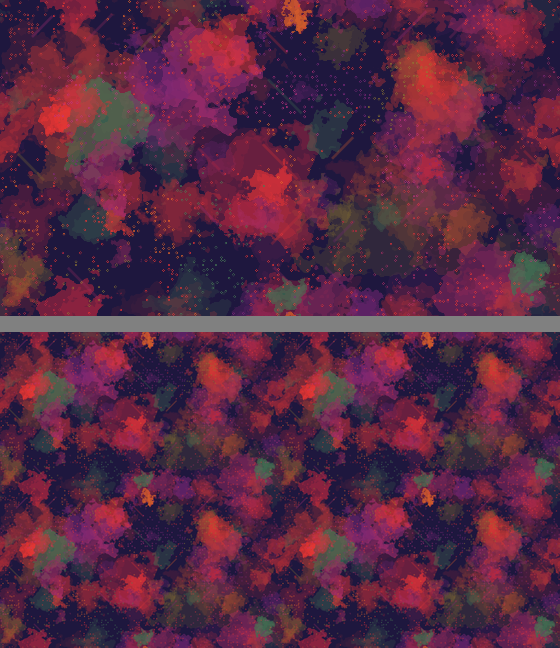
Top: one tile. Bottom: repeated 2 by 2.
Reproduce this texture procedurally as a WebGL 2 fragment shader.

```glsl
#version 300 es
precision highp float;
precision highp int;

uniform vec2 u_resolution;
out vec4 fragColor;

const vec3 NAVY = vec3(0.118, 0.090, 0.245);
const vec3 PALETTE[10] = vec3[10](
    vec3(0.90, 0.20, 0.19), vec3(0.84, 0.19, 0.21),   // reds
    vec3(0.72, 0.15, 0.24), vec3(0.78, 0.22, 0.20),   // crimson, brick
    vec3(0.72, 0.19, 0.48), vec3(0.64, 0.17, 0.38),   // magentas
    vec3(0.48, 0.15, 0.46), vec3(0.90, 0.40, 0.15),   // purple, orange
    vec3(0.54, 0.45, 0.18), vec3(0.27, 0.46, 0.32));  // olive, green
const vec2 GRIDS[4] = vec2[4](vec2(7, 4), vec2(9, 5), vec2(11, 6), vec2(16, 9));
const int LAYERS = 8;

// Three random values per cell; cells wrap at the period
vec3 hash3(vec2 cell, vec2 period, int seed) {
    uvec3 v = uvec3(ivec3(ivec2(floor(mod(cell + 0.5, period))), seed));
    v = v * 1664525u + 1013904223u;
    v.x += v.y * v.z; v.y += v.z * v.x; v.z += v.x * v.y;
    v ^= v >> 16u;
    v.x += v.y * v.z; v.y += v.z * v.x; v.z += v.x * v.y;
    return vec3(v >> 16u) / 65536.0;
}

float corner(vec2 cell, vec2 offset, vec2 period, int seed) {
    float angle = 6.2832 * hash3(cell, period, seed).x;
    return dot(vec2(cos(angle), sin(angle)), offset);
}

// Wrapping gradient noise
float gradientNoise(vec2 p, vec2 period, int seed) {
    vec2 i = floor(p), f = p - i;
    vec2 u = f * f * f * (f * (f * 6.0 - 15.0) + 10.0);
    vec2 e = vec2(1, 0);
    return mix(mix(corner(i, f, period, seed), corner(i + e, f - e, period, seed), u.x),
               mix(corner(i + e.yx, f - e.yx, period, seed),
                   corner(i + 1.0, f - 1.0, period, seed), u.x), u.y);
}

// Displacement that gives the patches their ragged lobes
vec2 raggedWarp(vec2 p, vec2 period, int seed) {
    vec2 sum = vec2(0);
    float freq = 2.0, amp = 0.52;
    for (int k = 0; k < 4; k++) {
        sum += amp * vec2(gradientNoise(p * freq, period * freq, seed + k),
                          gradientNoise(p * freq, period * freq, seed + k + 10));
        freq *= 2.0;
        amp *= 0.58;
    }
    return sum;
}

vec3 pickColour(float h) { return PALETTE[int(h * 10.0)]; }

float disc(vec2 d, float radius, float blur) {
    return 1.0 - smoothstep(-blur, blur, length(d) - radius);
}

// One sheet of translucent patches, each with an inner lighter step
vec3 paintPatches(vec3 col, vec2 uv, vec2 grid, float chance, float opacity, int seed) {
    float blur = grid.y / u_resolution.y;
    vec2 p = uv * grid + raggedWarp(uv * grid, grid, seed);
    for (int n = 0; n < 9; n++) {
        vec2 cell = floor(p) + vec2(n % 3 - 1, n / 3 - 1);
        vec3 h = hash3(cell, grid, seed + 30), k = hash3(cell, grid, seed + 31);
        vec2 centre = cell + h.xy;
        float cluster = gradientNoise(centre / grid * GRIDS[0], GRIDS[0], 5);
        if (h.z > chance * (1.0 + 2.6 * cluster)) continue;
        float radius = mix(0.32, 0.72, k.x);
        float alpha = opacity * mix(0.6, 1.4, k.z);
        vec3 tint = pickColour(k.y);
        vec2 d = p - centre;
        col = mix(col, tint, alpha * disc(d, radius, blur));
        vec2 shift = (k.zx - 0.5) * radius * 0.7;
        col = mix(col, tint * 1.08, 0.5 * alpha * disc(d - shift, radius * 0.6, blur));
    }
    return col;
}

// Faint diagonal bars
vec3 paintStreaks(vec3 col, vec2 uv, vec2 grid) {
    vec2 p = uv * grid, cell = floor(p);
    vec3 h = hash3(cell, grid, 700), k = hash3(cell, grid, 701);
    vec2 d = p - cell - mix(vec2(0.32), vec2(0.68), h.xy);
    d.x *= k.x < 0.5 ? -1.0 : 1.0;
    vec2 along = abs(vec2(d.x + d.y, d.x - d.y)) * 0.7071;
    float blur = 0.7 * grid.y / u_resolution.y;
    vec2 inside = 1.0 - smoothstep(-blur, blur, along - vec2(mix(0.18, 0.42, k.y), 0.021));
    return mix(col, pickColour(k.z), 0.28 * inside.x * inside.y * step(h.z, 0.6));
}

// Tiny hollow diamonds, tinted by region
vec3 paintDiamonds(vec3 col, vec2 uv, vec2 grid) {
    vec2 p = uv * grid, cell = floor(p);
    vec3 h = hash3(cell, grid, 800);
    vec2 place = (cell + 0.5) / grid;
    vec2 region = place * GRIDS[1];
    float density = gradientNoise(region, GRIDS[1], 801);
    if (h.z > 0.18 + 0.30 * density) return col;
    region = floor(region + raggedWarp(region, GRIDS[1], 802));
    vec3 tint = pickColour(pow(hash3(region, GRIDS[1], 803).x, 1.5)) * 1.05;
    vec2 d = abs(p - cell - 0.375 - 0.25 * floor(h.xy * 2.0));
    float blur = 0.4 * grid.y / u_resolution.y;
    float ring = 1.0 - smoothstep(-blur, blur, abs(d.x + d.y - 0.26) - 0.09);
    return mix(col, tint, 0.70 * ring);
}

void main() {
    vec2 uv = gl_FragCoord.xy / u_resolution;
    vec3 col = NAVY;
    for (int i = 0; i < LAYERS; i++) {
        float t = float(i) / float(LAYERS - 1);
        float opacity = mix(0.13, 0.58, pow(t, 1.4));
        col = paintPatches(col, uv, GRIDS[i % 4], mix(0.32, 0.08, t), opacity, 50 + 60 * i);
    }
    col = paintStreaks(col, uv, GRIDS[1]);
    col = paintDiamonds(col, uv, vec2(128, 72));
    fragColor = vec4(col, 1.0);
}
```
